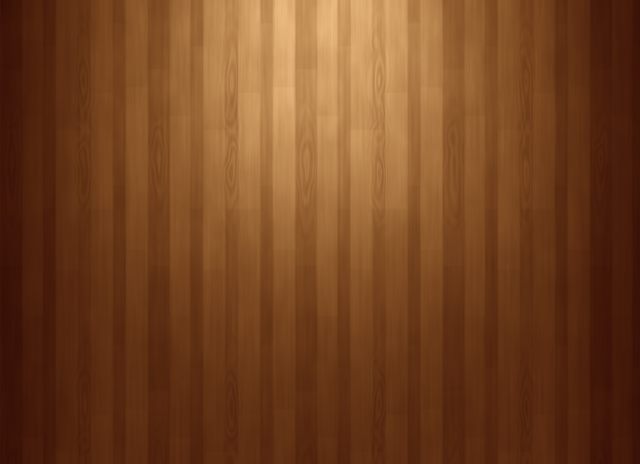
Write a WebGL 2 fragment shader that draws this texture.

```glsl
#version 300 es
precision highp float;
// Vertical wooden boards under a warm spotlight falling from the top centre.
// Eight boards of fixed widths repeat sideways; noise adds grain and oval figure,
// and the resulting brightness is turned into a brown-to-honey colour ramp.

#define TILE_WIDTH 0.3176
#define TILE_HEIGHT 0.694
#define TILE_PHASE 2.167
#define AMBIENT 0.32
#define SPOT 0.57
#define SPOT_FALL 0.35
#define VIGNETTE 0.24
#define GRAIN 0.055
#define MOTTLE 0.05
#define FIGURE 0.045
#define END_CONTRAST 0.03

uniform vec2 u_resolution;
out vec4 fragColor;

// Left edge and tone of each board, and the heights of its two end joints
const float EDGE[8] = float[8](0.0, 0.147, 0.288, 0.373, 0.525, 0.61, 0.763, 0.847);
const float TONE[8] = float[8](0.9, 1.01, 0.91, 1.03, 0.96, 1.03, 0.92, 1.04);
const float JOINT_A[8] = float[8](0.149, 0.25, 0.1, 0.28, 0.28, 0.2, 0.05, 0.188);
const float JOINT_B[8] = float[8](0.573, 0.68, 0.45, 0.58, 0.45, 0.45, 0.4, 0.538);

float hash(vec2 p) {
    vec3 q = fract(vec3(p.xyx) * 0.1031);
    q += dot(q, q.yzx + 33.33);
    return fract((q.x + q.y) * q.z);
}

float noise(vec2 p) {
    vec2 i = floor(p), f = fract(p);
    f = f * f * (3.0 - 2.0 * f);
    return mix(mix(hash(i), hash(i + vec2(1, 0)), f.x),
               mix(hash(i + vec2(0, 1)), hash(i + vec2(1, 1)), f.x), f.y);
}

float fbm(vec2 p) {
    float sum = 0.0, amp = 0.5;
    for (int i = 0; i < 4; i++) {
        sum += amp * noise(p);
        p = p * 2.03 + 17.0;
        amp *= 0.5;
    }
    return sum;
}

// Tone of one board, stepping slightly where two lengths meet
float boardTone(int i, float v, float soft) {
    float a = smoothstep(JOINT_A[i] - soft, JOINT_A[i] + soft, v);
    float b = smoothstep(JOINT_B[i] - soft, JOINT_B[i] + soft, v);
    return TONE[i] + END_CONTRAST * (a - b - 0.5);
}

// Nested oval rings that fade away from their centre
float ovalFigure(vec2 tile, vec2 centre, float warp) {
    vec2 q = (tile - centre) / vec2(0.055, 0.11);
    float r = length(q) + warp;
    return exp(-0.8 * dot(q, q)) * sin(r * 13.0);
}

// Brightness of the spotlight; the pool of light widens as it descends
float lighting(vec2 p) {
    float spread = 0.15 + 0.1 * p.y;
    float glow = exp(-p.x * p.x / spread - p.y * p.y / SPOT_FALL);
    float edge = smoothstep(0.45, 0.7, abs(p.x));
    return (AMBIENT + SPOT * glow) * (1.0 - VIGNETTE * edge);
}

vec3 woodRamp(float level) {
    float d = max(level - 0.28, -0.2);
    vec3 deep = vec3(0.28, 0.11, 0.04);
    return deep + d * vec3(1.0, 0.8, 0.3) + d * d * vec3(0.0, 0.27, 0.68);
}

void main() {
    // Centred across, measured downward from the top, in canvas heights
    vec2 p = gl_FragCoord.xy / u_resolution.y;
    p = vec2(p.x - 0.5 * u_resolution.x / u_resolution.y, 1.0 - p.y);

    // Position inside the repeating group of boards
    float across = p.x / TILE_WIDTH + TILE_PHASE;
    vec2 tile = vec2(fract(across + 0.03) - 0.03, mod(p.y, TILE_HEIGHT));
    float pixel = 1.0 / u_resolution.y;
    float softX = max(0.009, pixel / TILE_WIDTH);
    float softY = max(0.002, pixel);

    // Boards and the faint seams between them
    float tone = boardTone(7, tile.y, softY);
    float seam = 0.0;
    for (int i = 0; i < 8; i++) {
        float side = tile.x - EDGE[i];
        tone = mix(tone, boardTone(i, tile.y, softY), smoothstep(-softX, softX, side));
        seam += exp(-side * side / (softX * softX));
    }
    tone -= 0.018 * seam;

    // Long fibres, soft mottling and oval figure
    float fibres = fbm(vec2(p.x * 150.0 + 200.0, p.y * 7.0)) - 0.47;
    float mottle = fbm(vec2(p.x * 28.0 + 90.0, p.y * 16.0)) - 0.47;
    float warp = 0.7 * (noise(p * vec2(60.0, 24.0) + 50.0) - 0.5);
    float rings = ovalFigure(tile, vec2(0.075, 0.365), warp)
                + ovalFigure(tile, vec2(0.565, 0.18), warp)
                + ovalFigure(tile, vec2(0.565, 0.37), warp);
    tone += GRAIN * 2.0 * fibres + MOTTLE * 2.0 * mottle + FIGURE * rings;

    fragColor = vec4(clamp(woodRamp(lighting(p) * tone), 0.0, 1.0), 1.0);
}
```
